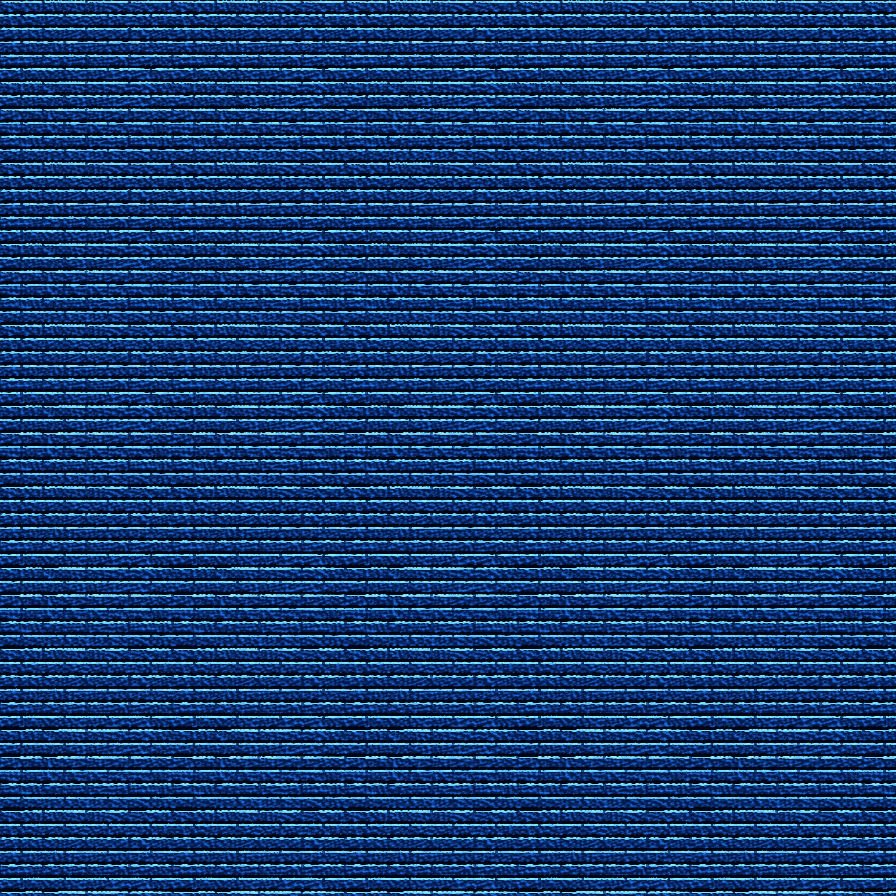
A WebGL 1 fragment shader for this texture:

```glsl
precision mediump float;
uniform vec2 u_resolution;

vec2 hash2(vec2 p) {
  p = fract(p * vec2(0.1031, 0.1137));
  p += dot(p, p.yx + 19.19);
  return fract(vec2(p.x * p.y * 37.7, (p.x + p.y) * 23.3));
}

// Distance to the nearest point, wrapping after four bricks by twelve courses
float cellular(vec2 p) {
  vec2 cell = floor(p);
  float nearest = 2.0;
  for (int j = -1; j <= 1; j++) {
    for (int i = -1; i <= 1; i++) {
      vec2 c = cell + vec2(float(i), float(j));
      nearest = min(nearest, distance(p, c + hash2(mod(c, vec2(40.0, 60.0)))));
    }
  }
  return nearest;
}

// Band of half width w around a level in each course
float band(float y, float level, float w, float blur) {
  float d = abs(fract(y - level + 0.5) - 0.5);
  return 1.0 - smoothstep(w - blur, w + blur, d);
}

void main() {
  vec2 uv = gl_FragCoord.xy / u_resolution;
  vec2 wall = uv * vec2(20.76, 66.4) + vec2(0.0, 0.646);
  vec2 blur = 0.35 * vec2(20.76, 66.4) / u_resolution;
  float course = floor(wall.y);
  float along = fract(wall.x + 0.5 * mod(course, 2.0));

  // Rough face, lit from above
  vec2 g = wall * vec2(10.0, 5.0);
  float grain = cellular(g);
  float relief = cellular(g - vec2(0.2, 0.45)) - cellular(g + vec2(0.2, 0.45));
  vec3 color = mix(vec3(0.01, 0.10, 0.30), vec3(0.08, 0.30, 0.66),
                   smoothstep(-0.3, 0.45, relief));
  color = mix(color, vec3(0.12, 0.46, 0.90), 0.8 * smoothstep(0.35, 0.7, relief));
  color *= 0.85 + 0.35 * grain;

  // Shadowed underside with a ragged edge
  float ragged = wall.y + 0.13 * (grain - 0.45);
  color = mix(color, vec3(0.005, 0.015, 0.07), band(ragged, 0.08, 0.12, blur.y));

  // Bright upper edge, differing by course and worn along its length
  vec2 tint = hash2(vec2(mod(course, 12.0) + 3.0, 7.0));
  float wear = 0.5 + 0.25 * sin(wall.x * 7.854 + tint.x * 6.28)
                   + 0.25 * sin(wall.x * 20.42 + tint.y * 6.28);
  vec3 edge = mix(vec3(0.20, 0.58, 0.95), vec3(0.50, 0.92, 1.0),
                  clamp(0.6 + 0.4 * tint.x + 0.4 * wear - 0.6 * grain, 0.0, 1.0));
  edge = mix(edge, vec3(0.85, 1.0, 0.88), 0.6 * smoothstep(0.6, 1.0, tint.y) * wear);
  float glow = band(wall.y + 0.09 * (grain - 0.45), 0.91, 0.07, blur.y);

  // Upright joints notch the edge and barely mark the face
  float joint = 1.0 - smoothstep(0.03 - blur.x, 0.03 + blur.x,
                                 min(along, 1.0 - along) + 0.03 * (grain - 0.45));
  color = mix(color, vec3(0.01, 0.06, 0.22), 0.3 * joint);
  color = mix(color, edge, glow * (1.0 - 0.8 * joint));

  gl_FragColor = vec4(color, 1.0);
}
```
